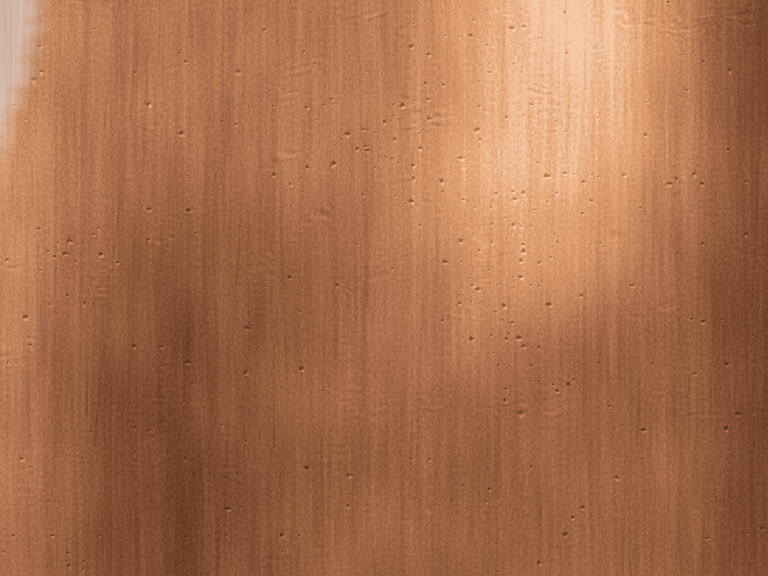
Reproduce this texture procedurally as a WebGL 1 fragment shader.

```glsl
precision highp float;
// Brushed, pitted copper sheet with soft reflections and vertical streaks.
uniform vec2 u_resolution;

#define BASE_TONE 1.62
#define STREAK_GAIN 0.66
#define LINE_GAIN 0.42
#define GRAIN_GAIN 0.62
#define ROUGH_GAIN 0.85
#define PIT_GAIN 1.7
#define PIT_RADIUS 0.0031
#define SCRATCH_GAIN 0.5
#define SCRATCH_COUNT 10

vec2 hash2(vec2 p) {
  vec3 q = fract(p.xyx * vec3(0.1031, 0.1030, 0.0973));
  q += dot(q, q.yzx + 33.33);
  return fract((q.xx + q.yz) * q.zy);
}

float cornerSlope(vec2 cell, vec2 offset) {
  float angle = 6.2832 * hash2(cell).x;
  return dot(vec2(cos(angle), sin(angle)), offset);
}

float gradientNoise(vec2 p) {
  vec2 i = floor(p), f = fract(p);
  vec2 w = f * f * f * (f * (f * 6.0 - 15.0) + 10.0);
  vec2 e = vec2(1.0, 0.0);
  float low = mix(cornerSlope(i, f), cornerSlope(i + e, f - e), w.x);
  float high = mix(cornerSlope(i + e.yx, f - e.yx), cornerSlope(i + 1.0, f - 1.0), w.x);
  return mix(low, high, w.y);
}

float glow(vec2 uv, vec2 center, vec2 spread) {
  vec2 d = (uv - center) / spread;
  return exp(-dot(d, d));
}

// Broad light and shade of the curved sheet
float reflections(vec2 uv) {
  vec2 q = uv + 0.04 * vec2(gradientNoise(uv * 5.0 + 3.0), gradientNoise(uv * 4.0 + 17.0));
  vec2 slanted = vec2(q.x, q.y - 0.45 * (q.x - 0.5));
  float tone = BASE_TONE + 0.75 * smoothstep(0.3, 0.9, uv.y);
  tone += 2.5 * glow(q, vec2(0.73, 0.99), vec2(0.15, 0.38));
  tone += 1.2 * glow(q, vec2(0.67, 0.60), vec2(0.19, 0.22));
  tone += 1.2 * glow(q, vec2(0.0, 0.62), vec2(0.09, 0.36));
  tone += 0.6 * glow(q, vec2(0.02, 0.15), vec2(0.08, 0.2));
  tone -= 1.15 * glow(q, vec2(0.21, 0.16), vec2(0.17, 0.30));
  tone -= 0.55 * glow(q, vec2(0.27, 0.55), vec2(0.14, 0.16));
  tone += 0.4 * glow(slanted, vec2(0.52, 0.36), vec2(0.20, 0.07));
  tone -= 0.45 * glow(slanted, vec2(0.80, 0.30), vec2(0.16, 0.12));
  tone += 0.3 * gradientNoise(uv * vec2(6.0, 4.0)) + 0.3 * gradientNoise(uv * vec2(15.0, 9.0));
  return tone - 1.8 * smoothstep(0.86, 1.0, uv.x) * mix(0.5, 1.0, uv.y);
}

// Long vertical brush marks in four widths
float streaks(vec2 p) {
  p.x += 0.012 * gradientNoise(p * vec2(3.0, 1.2));
  float wide = gradientNoise(p * vec2(17.0, 0.9));
  float medium = gradientNoise(p * vec2(48.0, 1.7) + 31.0);
  float fine = gradientNoise(p * vec2(105.0, 3.5) + 57.0);
  float hair = gradientNoise(p * vec2(175.0, 8.0) + 83.0);
  return 0.4 * wide + 0.5 * medium + 0.55 * fine + 0.5 * hair;
}

// Thin broken lines along the zero crossings of stretched noise
float brushLines(vec2 p, vec2 stretch) {
  float ridge = 1.0 - smoothstep(0.02, 0.14, abs(gradientNoise(p * stretch)));
  return ridge * gradientNoise(p * vec2(27.0, 4.0) + stretch);
}

// Crosswise dents and cracks in patches, lit from above
float roughness(vec2 p) {
  vec2 q = p * vec2(48.0, 125.0) + 2.0 * gradientNoise(p * 19.0);
  float relief = gradientNoise(q) - gradientNoise(q + vec2(0.15, 0.55));
  float sharp = relief * smoothstep(0.1, 0.55, abs(relief));
  float patches = smoothstep(0.05, 0.45, gradientNoise(p * vec2(9.0, 12.0) + 9.0));
  return sharp * (0.16 + patches);
}

// Ragged dark pits, each with a bright lower rim
float pits(vec2 p, float cells, float density) {
  vec2 cell = floor(p * cells);
  vec2 pick = hash2(cell + cells);
  vec2 center = (cell + 0.3 + 0.4 * hash2(cell + 71.0)) / cells;
  vec2 size = PIT_RADIUS * (0.45 + 0.8 * pick.y * pick.y) * vec2(0.8 + 0.9 * hash2(cell + 7.0).y, 1.0);
  vec2 d = (p - center) / size;
  d += 0.9 * vec2(gradientNoise(p * 230.0), gradientNoise(p * 210.0 + 5.0));
  float hollow = 1.0 - smoothstep(0.5, 1.2, length(d));
  float rim = 1.0 - smoothstep(0.5, 1.2, length(d + vec2(-0.4, 1.2)));
  return (0.65 * rim - hollow) * step(pick.x, density);
}

// Thin dark marks that fade toward their upper end
float scratches(vec2 p, float aspect) {
  float mark = 0.0;
  for (int i = 0; i < SCRATCH_COUNT; i++) {
    vec2 place = hash2(vec2(float(i), 5.0)), form = hash2(vec2(float(i), 23.0));
    vec2 foot = vec2((0.08 + 0.5 * place.x) * aspect, 0.2 + 0.6 * place.y);
    float along = (p.y - foot.y) / (0.1 + 0.22 * form.x);
    float across = abs(p.x - foot.x - 0.03 * (form.y - 0.3) * along);
    float span = smoothstep(0.0, 0.03, along) * (1.0 - smoothstep(0.1, 1.0, along));
    mark += span * (1.0 - smoothstep(0.0005, 0.003, across));
  }
  return mark;
}

vec3 copper(float tone) {
  vec3 color = mix(vec3(0.40, 0.23, 0.14), vec3(0.53, 0.32, 0.21), clamp(tone, -0.3, 1.0));
  color = mix(color, vec3(0.65, 0.42, 0.29), clamp(tone - 1.0, 0.0, 1.0));
  color = mix(color, vec3(0.78, 0.53, 0.36), clamp(tone - 2.0, 0.0, 1.0));
  color = mix(color, vec3(0.89, 0.64, 0.45), clamp(tone - 3.0, 0.0, 1.0));
  return mix(color, vec3(0.96, 0.79, 0.65), clamp(tone - 4.0, 0.0, 1.0));
}

void main() {
  vec2 uv = gl_FragCoord.xy / u_resolution, p = gl_FragCoord.xy / u_resolution.y;
  float tone = reflections(uv) + STREAK_GAIN * streaks(p);
  tone += LINE_GAIN * (brushLines(p, vec2(62.0, 1.3)) + brushLines(p, vec2(85.0, 2.6)));
  tone += GRAIN_GAIN * gradientNoise(p * vec2(205.0, 165.0));
  tone += ROUGH_GAIN * roughness(p) * mix(0.4, 1.0, uv.y);
  float cluster = gradientNoise(p * 4.0 + 41.0) + 0.5 * glow(uv, vec2(0.65, 0.75), vec2(0.25, 0.3));
  float density = 0.03 + 0.3 * smoothstep(0.1, 0.7, cluster);
  tone += PIT_GAIN * (pits(p, 37.0, density) + pits(p + 0.37, 67.0, 0.6 * density));
  tone -= SCRATCH_GAIN * scratches(p, u_resolution.x / u_resolution.y);
  // Pale grey reflection in the upper left corner
  float edge = 0.062 * smoothstep(0.62, 1.0, uv.y) - 0.01 + 0.012 * gradientNoise(p * vec2(14.0, 50.0));
  float pale = smoothstep(0.6, 0.8, uv.y) * (1.0 - smoothstep(-0.025, 0.022, uv.x - edge));
  vec3 silver = vec3(0.83, 0.72, 0.66) + 0.08 * streaks(p);
  gl_FragColor = vec4(mix(copper(tone), silver, pale), 1.0);
}
```
